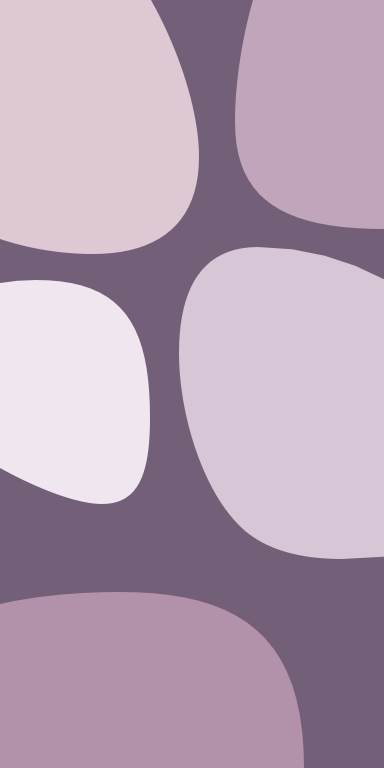
Write a WebGL 2 fragment shader that draws this background.

```glsl
#version 300 es
precision highp float;
// Five soft pebble shapes in pale mauves on a flat plum ground.
// Each pebble is a closed loop of four cubic Bezier arcs; a signed distance
// to the loop, walked in short chords, gives a smooth-edged fill.

uniform vec2 u_resolution;
out vec4 fragColor;

// Layout grid stretched over the canvas, measured from the top left corner.
const vec2 GRID = vec2(384.0, 768.0);
const int ARCS = 4;
const int CHORDS = 20;

const vec3 PLUM  = vec3(0.455, 0.371, 0.474);
const vec3 BLUSH = vec3(0.867, 0.786, 0.832);
const vec3 MAUVE = vec3(0.755, 0.650, 0.732);
const vec3 PEARL = vec3(0.942, 0.902, 0.940);
const vec3 LILAC = vec3(0.845, 0.776, 0.838);
const vec3 ROSE  = vec3(0.698, 0.573, 0.667);

// Each row is one arc: its start and two handles. It ends at the next start.
const vec2 TOP_LEFT[12] = vec2[12](
    vec2(151, 0),   vec2(180, 52),   vec2(199, 112),
    vec2(199, 157), vec2(199, 222),  vec2(160, 254),
    vec2(93, 254),  vec2(62, 254),   vec2(30, 249),
    vec2(0, 239),   vec2(-250, 160), vec2(20, -260));

const vec2 TOP_RIGHT[12] = vec2[12](
    vec2(253, 0),   vec2(241, 42),   vec2(235, 86),
    vec2(235, 122), vec2(235, 200),  vec2(284, 229),
    vec2(384, 229), vec2(440, 229),  vec2(480, 160),
    vec2(480, 60),  vec2(480, -100), vec2(300, -165));

const vec2 MID_LEFT[12] = vec2[12](
    vec2(36, 280),  vec2(124, 280),  vec2(150, 326),
    vec2(150, 418), vec2(150, 475),  vec2(138, 504),
    vec2(102, 504), vec2(78, 504),   vec2(40, 490),
    vec2(0, 468),   vec2(-160, 385), vec2(-90, 280));

const vec2 MID_RIGHT[12] = vec2[12](
    vec2(258, 247), vec2(203, 247),  vec2(179, 287),
    vec2(179, 353), vec2(179, 414),  vec2(202, 485),
    vec2(235, 521), vec2(256, 545),  vec2(290, 559),
    vec2(342, 559), vec2(640, 559),  vec2(490, 247));

const vec2 BOTTOM[12] = vec2[12](
    vec2(120, 592), vec2(240, 592),  vec2(304, 636),
    vec2(304, 768), vec2(304, 850),  vec2(200, 900),
    vec2(100, 900), vec2(40, 900),   vec2(-40, 900),
    vec2(-100, 900), vec2(-250, 622), vec2(0, 592));

vec2 bezier(vec2 a, vec2 b, vec2 c, vec2 d, float t) {
    vec2 ab = mix(a, b, t), bc = mix(b, c, t), cd = mix(c, d, t);
    return mix(mix(ab, bc, t), mix(bc, cd, t), t);
}

float segmentDistance(vec2 p, vec2 a, vec2 b) {
    vec2 ab = b - a, ap = p - a;
    float along = clamp(dot(ap, ab) / max(dot(ab, ab), 1e-6), 0.0, 1.0);
    return length(ap - ab * along);
}

// Signed distance to a loop, negative inside (even-odd crossing rule).
float pebbleDistance(vec2 p, vec2 loop[12]) {
    float nearest = 1e5;
    float side = 1.0;
    vec2 from = loop[0];
    for (int arc = 0; arc < ARCS; arc++) {
        int k = arc * 3;
        vec2 a = loop[k], b = loop[k + 1], c = loop[k + 2];
        vec2 d = loop[(k + 3) % 12];
        for (int j = 1; j <= CHORDS; j++) {
            vec2 to = j == CHORDS ? d : bezier(a, b, c, d, float(j) / float(CHORDS));
            nearest = min(nearest, segmentDistance(p, from, to));
            if ((from.y > p.y) != (to.y > p.y)) {
                float crossX = from.x + (p.y - from.y) / (to.y - from.y) * (to.x - from.x);
                if (p.x < crossX) side = -side;
            }
            from = to;
        }
    }
    return side * nearest;
}

// Share of the pixel that a pebble covers.
float coverage(vec2 p, vec2 loop[12], float pixel) {
    return clamp(0.5 - pebbleDistance(p, loop) / pixel, 0.0, 1.0);
}

void main() {
    vec2 uv = gl_FragCoord.xy / u_resolution;
    vec2 p = vec2(uv.x, 1.0 - uv.y) * GRID;
    float pixel = max(GRID.x / u_resolution.x, GRID.y / u_resolution.y);

    vec3 color = PLUM;
    color = mix(color, BLUSH, coverage(p, TOP_LEFT, pixel));
    color = mix(color, MAUVE, coverage(p, TOP_RIGHT, pixel));
    color = mix(color, PEARL, coverage(p, MID_LEFT, pixel));
    color = mix(color, LILAC, coverage(p, MID_RIGHT, pixel));
    color = mix(color, ROSE, coverage(p, BOTTOM, pixel));
    fragColor = vec4(color, 1.0);
}
```
